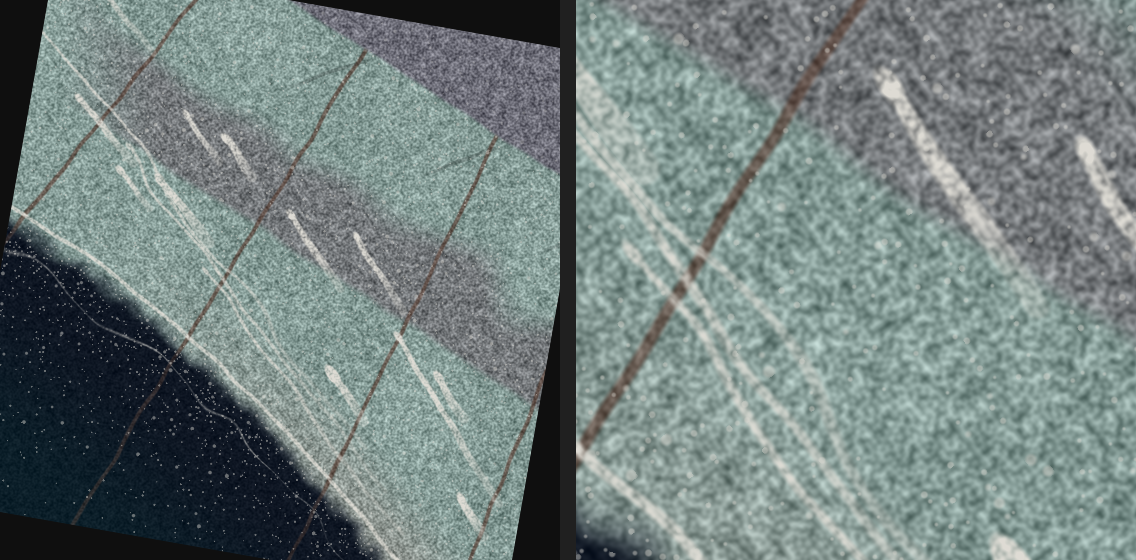
Left, the full canvas; right, a detail of the centre.
Write a Shadertoy shader that draws this texture.

```glsl
// Dusty tinted glass, tilted on black: teal and grey bands, a dark lower
// corner, brown heating wires and pale dried trails of water drops.
// Bands are curve distances, trails are looped capsules, dust is gradient noise.
#define TEAL vec3(0.52, 0.61, 0.59)
#define GREY vec3(0.45, 0.455, 0.47)
#define HAZE vec3(0.58, 0.58, 0.56)
#define NIGHT vec3(0.055, 0.085, 0.135)
#define WIRE vec3(0.36, 0.27, 0.23)
#define CHALK vec3(0.87, 0.86, 0.83)
#define TILT 0.175
#define GRAIN 0.36
#define SOFT 0.002
#define TRAILS 12
#define SEED 3.0

vec2 hash2(vec2 c) {
    vec3 h = fract(c.xyx * vec3(0.1031, 0.1030, 0.0973));
    h += dot(h, h.yzx + 33.33);
    return fract((h.xx + h.yz) * h.zy);
}

float corner(vec2 cell, vec2 offset, vec2 f) {
    float a = 6.2832 * hash2(cell + offset).x;
    return dot(vec2(cos(a), sin(a)), f - offset);
}

// Gradient noise, roughly -0.7 to 0.7
float noise(vec2 p) {
    vec2 c = floor(p), f = fract(p);
    vec2 u = f * f * f * (f * (f * 6.0 - 15.0) + 10.0);
    return mix(mix(corner(c, vec2(0, 0), f), corner(c, vec2(1, 0), f), u.x),
               mix(corner(c, vec2(0, 1), f), corner(c, vec2(1, 1), f), u.x), u.y);
}

// Scattered round dust specks, one chance per cell
float specks(vec2 p, float freq, float density) {
    vec2 cell = floor(p * freq), f = fract(p * freq) - 0.5;
    vec2 h = hash2(cell), k = hash2(cell + 71.0);
    float d = length(f - (h - 0.5) * 0.5);
    float r = 0.12 + 0.2 * k.y;
    return step(k.x, density) * (1.0 - smoothstep(r - 0.1, r + 0.15, d));
}

// Soft line of half width w
float stroke(float d, float w) {
    return 1.0 - smoothstep(w - SOFT, w + SOFT, abs(d));
}

// Height of the curved lower rim, measured downwards
float rim(float x) {
    return 0.365 + 0.55 * x + 0.5 * x * x;
}

// Drop trail: a bulb at the head and a tail that fades away
float trail(vec2 p, vec2 head, float angle, float len, float width, float bulb) {
    vec2 dir = vec2(cos(angle), sin(angle));
    float along = dot(p - head, dir);
    float t = clamp(along, 0.0, len);
    float d = length(p - head - dir * t);
    float tail = stroke(d, width * (1.0 + 0.6 * t / len));
    tail *= 0.9 - 0.6 * smoothstep(0.3, 1.0, t / len);
    vec2 local = vec2(along - bulb, dot(p - head, vec2(-dir.y, dir.x)));
    float drop = stroke(length(local * vec2(0.5, 1.0)), bulb);
    return max(tail, drop);
}

void mainImage(out vec4 fragColor, in vec2 fragCoord) {
    vec2 p = fragCoord / iResolution.xy;
    p.y = 1.0 - p.y;
    vec2 warp = vec2(noise(p * 14.0), noise(p * 14.0 + 40.0));
    vec2 q = p + 0.006 * warp;

    // Dust grain on three scales
    vec2 g = mat2(0.8, 0.6, -0.6, 0.8) * p;
    float grain = 0.65 * noise(g * 230.0) + 0.5 * noise(g * 115.0 + 9.0)
                + 0.3 * noise(g * 45.0 + 5.0);

    // Slanted bands: teal glass, a grey reflection and the grey top corner
    float slant = q.y - 0.65 * q.x;
    float band = smoothstep(-0.12, -0.02, slant + 0.12 * noise(p * 5.0))
               * (1.0 - smoothstep(0.095, 0.115, slant));
    band *= smoothstep(0.08, 0.3, q.x);
    float top = 1.0 - smoothstep(-0.342, -0.33, slant);
    vec3 color = TEAL + 0.05 * noise(p * 6.0);
    color = mix(color, GREY, 0.9 * band);
    color = mix(color, GREY * vec3(0.95, 0.94, 1.0), top);

    // Dry haze above the rim, thickest at the lower right
    float below = (q.y - rim(q.x)) / (1.15 + 0.4 * q.x);
    float haze = smoothstep(-0.14, 0.0, below) * smoothstep(0.1, 0.8, q.x);
    color = mix(color, HAZE, 0.75 * haze);

    // Dark lower corner, turning blue-green away from the rim
    float dark = smoothstep(0.0, 0.04, below + 0.02 * noise(p * 25.0));
    vec3 night = mix(NIGHT, vec3(0.045, 0.12, 0.16), smoothstep(0.1, 0.4, below));
    color = mix(color, night, dark);
    color += GRAIN * grain * mix(1.0, 0.22, dark);

    // Wires fan out and grow steeper to the right, each with a faint shadow
    for (int i = 0; i < 4; i++) {
        float n = float(i);
        float slope = 0.79 - 0.2 * n + 0.025 * n * n;
        float x = 0.35 + 0.3835 * n - 0.0275 * n * n - slope * q.y;
        float wire = stroke((q.x - x) / sqrt(1.0 + slope * slope), 0.0035);
        color = mix(color, WIRE + 0.2 * grain, wire * (1.0 - top) * mix(0.75, 0.45, dark));
        float shade = stroke(slant + 0.325 - 1.25 * (x + 0.02 - q.x), 0.006);
        shade *= smoothstep(-0.33, -0.3, slant) * (1.0 - smoothstep(-0.22, -0.16, slant));
        color *= 1.0 - 0.18 * shade;
    }

    // Short drop trails, steeper to the right
    float chalk = 0.0;
    for (int i = 0; i < TRAILS; i++) {
        float n = float(i);
        vec2 h = hash2(vec2(n, SEED)), k = hash2(vec2(n + 20.0, SEED));
        float x = 0.06 + 0.8 * fract(n * 0.618 + 0.1);
        vec2 head = vec2(x, rim(x) - mix(0.14, 0.58, h.x));
        float len = mix(0.08, 0.48, k.x * k.x);
        float size = mix(0.003, 0.006, h.y);
        chalk = max(chalk, trail(q, head, 0.87 + 0.22 * x, len, size, size * (1.0 + k.y)));
    }

    // Long thin wandering trails
    for (int i = 0; i < 3; i++) {
        float n = float(i);
        vec2 start = vec2(0.08, 0.04) + n * vec2(0.14, 0.22);
        vec2 bend = vec2(0.035 * noise(vec2(p.y * 7.0, n * 5.3 + 0.5)), 0.0);
        chalk = max(chalk, 0.85 * trail(q + bend, start, 0.93, 0.95 - 0.18 * n, 0.0022, 0.004));
    }
    chalk *= 1.0 - dark;

    // Bright rim line and its thin broken echo in the dark
    chalk = max(chalk, 0.8 * stroke(below + 0.005, 0.0035));
    float echo = stroke(below - 0.065 + 0.04 * noise(p * 9.0), 0.0015);
    chalk = max(chalk, echo * (0.35 + 0.5 * noise(p * 12.0)));
    color = mix(color, CHALK, clamp(chalk * (0.88 + 0.8 * grain), 0.0, 1.0));

    // Loose specks, dense near the rim and sparse far from it
    float dust = mix(0.08, 0.32 * exp(-7.0 * max(below, 0.0)), dark);
    float dots = max(specks(g, 170.0, dust), specks(g + 3.0, 95.0, dust * 0.35));
    color = mix(color, CHALK, 0.45 * dots * (1.0 - 0.5 * top));

    // Tilted square edge over black
    vec2 c = p - 0.5;
    c = vec2(c.x * cos(TILT) + c.y * sin(TILT), c.y * cos(TILT) - c.x * sin(TILT));
    float edge = max(abs(c.x), abs(c.y)) - 0.495;
    color = mix(color, vec3(0.06), smoothstep(-0.001, 0.001, edge));
    fragColor = vec4(clamp(color, 0.0, 1.0), 1.0);
}
```
